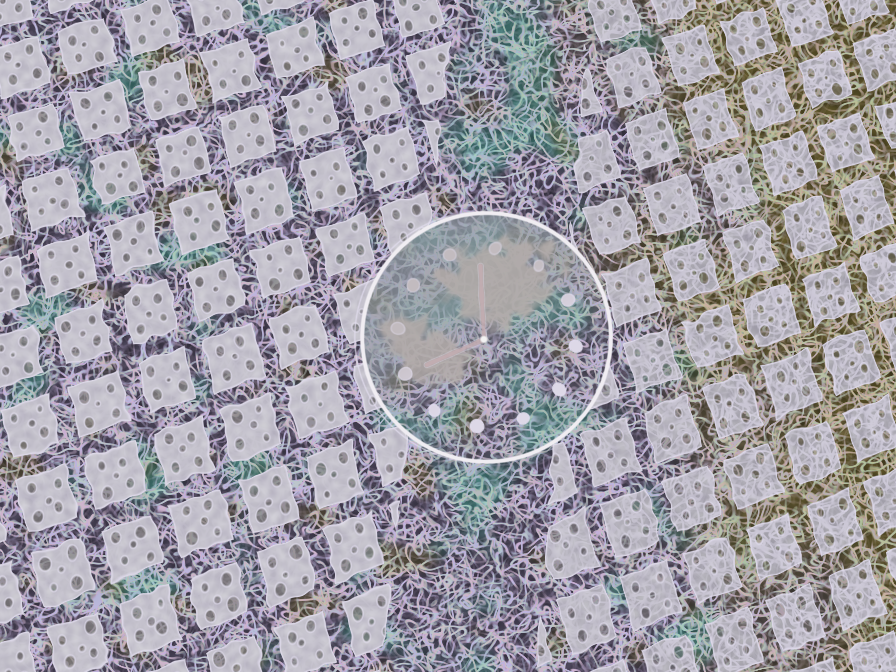
Give the GLSL for this pattern, as a WebGL 1 fragment shader.

```glsl
precision highp float;
// Pale perforated tiles in a slightly tilted grid over a mat of fine fibres,
// parted by an open vertical band that holds a round clock face.
// The grid is an inverted perspective map; fibres are gradient-noise contours.
uniform vec2 u_resolution;

// Tile grid: position = (ORIGIN + i*ROW + j*COLUMN) / (1 + dot(TILT, ij))
const vec2 ORIGIN = vec2(0.170, 0.7374);
const vec2 ROW = vec2(0.0966, 0.0356);
const vec2 COLUMN = vec2(0.0218, -0.1050);
const vec2 TILT = vec2(0.00535, -0.00862);
const float GRID_BOW = 0.0120;
const float TILE_HALF = 0.365;
const float CELL_SIZE = 0.1;

const vec2 CLOCK = vec2(0.724, 0.498);
const float CLOCK_RADIUS = 0.185;
const float HOUR_RADIUS = 0.133;
const float HOUR_TURN = 0.098;
const vec2 HUB = vec2(0.720, 0.495);
const vec2 LONG_TIP = vec2(0.715, 0.604);
const vec2 SHORT_TIP = vec2(0.635, 0.457);

const float FIBRE_SCALE = 60.0;
const float FIBRE_WIDTH = 0.17;
const vec3 SHADE = vec3(0.25, 0.23, 0.30);
const vec3 OLIVE = vec3(0.31, 0.28, 0.14);
const vec3 TEAL = vec3(0.22, 0.43, 0.41);
const vec3 LILAC = vec3(0.80, 0.77, 0.86);
const vec3 PALE_TEAL = vec3(0.66, 0.78, 0.76);
const vec3 STRAW = vec3(0.76, 0.73, 0.62);
const vec3 TILE = vec3(0.76, 0.75, 0.79);
const vec3 RIM = vec3(0.89, 0.87, 0.94);
const vec3 HOLE = vec3(0.49, 0.48, 0.47);
const vec3 GLASS = vec3(0.59, 0.63, 0.66);
const vec3 DIAL = vec3(0.70, 0.67, 0.66);
const vec3 HAND = vec3(0.77, 0.68, 0.70);

vec2 hash2(vec2 p) {
  p = vec2(dot(p, vec2(127.1, 311.7)), dot(p, vec2(269.5, 183.3)));
  return fract(sin(p) * 43758.5) * 2.0 - 1.0;
}

float gradientNoise(vec2 p) {
  vec2 i = floor(p), f = fract(p), u = f * f * (3.0 - 2.0 * f);
  vec2 e = vec2(1.0, 0.0);
  float low = mix(dot(hash2(i), f), dot(hash2(i + e), f - e), u.x);
  float high = mix(dot(hash2(i + e.yx), f - e.yx), dot(hash2(i + 1.0), f - 1.0), u.x);
  return mix(low, high, u.y);
}

float segment(vec2 p, vec2 a, vec2 b) {
  vec2 d = b - a;
  return length(p - a - d * clamp(dot(p - a, d) / dot(d, d), 0.0, 1.0));
}

// Coverage of a shape from its signed distance, softened by half a pixel or more
float cover(float d, float soft) {
  float w = max(soft, 0.6 / u_resolution.y);
  return 1.0 - smoothstep(-w, w, d);
}

vec2 gridCoord(vec2 p) {
  p.x -= GRID_BOW * sin(p.x * 2.356);
  vec2 a = ROW - p * TILT.x, b = COLUMN - p * TILT.y, r = p - ORIGIN;
  return vec2(r.x * b.y - r.y * b.x, a.x * r.y - a.y * r.x) / (a.x * b.y - a.y * b.x);
}

// Turned, stretched and broken contour lines of even width: coverage and hue
vec2 fibres(vec2 p) {
  vec2 web = vec2(0.0), e = vec2(0.08, 0.0);
  for (int k = 0; k < 5; k++) {
    float f = float(k), a = f * 1.26 + 0.4;
    vec2 q = mat2(cos(a), sin(a), -sin(a), cos(a)) * p * FIBRE_SCALE;
    q = q * vec2(0.65, 1.25) + f * 17.3;
    float n = gradientNoise(q);
    vec2 slope = vec2(gradientNoise(q + e), gradientNoise(q + e.yx)) - n;
    float line = 1.0 - smoothstep(0.03, FIBRE_WIDTH, abs(n) / max(length(slope) / e.x, 0.35));
    float broken = smoothstep(-0.2, 0.2, gradientNoise(q * 0.55 + 41.0));
    web = mix(web, vec2(1.0, f), line * (0.1 + 0.9 * broken));
  }
  return web;
}

void main() {
  vec2 p = gl_FragCoord.xy / u_resolution.y;
  float broad = gradientNoise(p * 12.0), ragged = gradientNoise(p * 42.0);
  float mottle = gradientNoise(p * 75.0 + 5.0);

  // Fibre mat, teal in the band and olive to the right
  float gap = min(p.x - 0.567 - 0.11 * p.y, 0.797 + 0.08 * p.y - p.x);
  float teal = smoothstep(0.05, 0.4, broad + 0.18 * smoothstep(-0.04, 0.06, gap) * (0.4 + p.y));
  float olive = smoothstep(0.84, 1.22, p.x + 0.25 * (p.y - 0.5) + 0.3 * gradientNoise(p * 6.0 + 9.0));
  olive = max(olive, 0.6 * smoothstep(0.1, 0.4, gradientNoise(p * 15.0 + 3.0)));
  vec3 base = mix(mix(SHADE, TEAL, teal * 0.85), OLIVE, olive) * (1.0 + 0.5 * mottle);
  vec3 tint = mix(mix(LILAC, PALE_TEAL, teal * 0.7), STRAW, olive * 0.75);
  vec2 web = fibres(p);
  tint += 0.045 * cos(web.y * 2.1 + vec3(0.0, 2.1, 4.2));
  vec3 mat = mix(base, tint, web.x * 0.93);

  // Tiles with five ringed holes, cut off by the band
  vec2 g = gridCoord(p), id = floor(g + 0.5), q = g - id;
  vec2 side = abs(q) - TILE_HALF - 0.02 * hash2(id);
  float d = max(max(side.x, side.y) * CELL_SIZE, gap) + ragged * 0.009;
  vec2 corner = sign(q);
  vec2 spot = q - corner * 0.175 - 0.04 * hash2(id * 3.0 + corner);
  float size = 0.068 + 0.018 * hash2(id * 5.0 + corner).x;
  float hole = length(spot * vec2(1.1, 0.9)) - size;
  hole = min(hole, length(q - 0.05 * hash2(id + 7.0)) - 0.045) * CELL_SIZE + ragged * 0.005;
  float worn = smoothstep(0.6, 1.2, p.x + 0.25 * broad);
  vec3 tile = TILE + vec3(0.10, 0.11, 0.08) * mottle;
  tile = mix(tile, tile * 0.86, worn);
  tile = mix(tile, RIM, web.x * (0.12 + 0.5 * worn));
  tile = mix(tile, mix(HOLE, mat, 0.3 + 0.3 * worn), cover(hole + 0.001, 0.0015) * 0.9);
  tile = mix(tile, RIM, cover(abs(hole - 0.0008) - 0.0006, 0.0014) * 0.65);
  tile = mix(tile, RIM, cover(abs(d + 0.001) - 0.001, 0.0018) * 0.85);
  vec3 col = mix(mat, tile, cover(d, 0.001));

  // Clock face: misty glass at upper left, a smooth dial patch, open mat below
  vec2 c = p - CLOCK;
  float r = length(c), angle = atan(c.y, c.x);
  float mist = 0.12 + 0.56 * smoothstep(-0.09, 0.10, c.y - 0.6 * c.x);
  vec3 face = mix(mat, GLASS, mist);
  float patchD = min(length((c - vec2(0.015, 0.08)) * vec2(0.75, 1.0)) - 0.062,
                     segment(c, vec2(-0.125, 0.01), vec2(-0.07, -0.03)) - 0.030);
  face = mix(face, DIAL, cover(patchD + ragged * 0.045 + broad * 0.03, 0.012) * 0.85);
  float arc = smoothstep(-1.8, -1.3, angle) * (1.0 - smoothstep(-0.7, -0.2, angle));
  face = mix(face, LILAC, cover(abs(r - 0.102) - 0.001, 0.002) * arc * 0.7);

  // Twelve hour dots by folding the angle, then the two hands and hub
  float fold = mod(angle + HOUR_TURN + 0.2618, 0.5236) - 0.2618;
  float hour = length(r * vec2(cos(fold), sin(fold)) - vec2(HOUR_RADIUS, 0.0)) - 0.009 + ragged * 0.005;
  face = mix(face, mix(RIM, DIAL, mist), cover(hour, 0.0015));
  face = mix(face, RIM, cover(abs(hour) - 0.001, 0.0015) * (1.0 - 0.8 * mist));
  float hand = min(segment(p, HUB, LONG_TIP), segment(p, HUB, SHORT_TIP)) - 0.003 + ragged * 0.002;
  face = mix(face, HAND, cover(hand, 0.0015) * 0.85);
  face = mix(face, RIM, cover(abs(hand - 0.001) - 0.0005, 0.0013) * 0.4);
  face = mix(face, vec3(0.95), cover(length(p - HUB) - 0.005, 0.002));
  col = mix(col, face, cover(r - CLOCK_RADIUS, 0.001));

  // Bright rim and its fainter offset edge on the left
  float outer = abs(length(c + vec2(0.010, 0.0)) - CLOCK_RADIUS - 0.001) - 0.001;
  col = mix(col, RIM, cover(outer, 0.0015) * 0.75 * smoothstep(0.03, -0.1, c.x));
  col = mix(col, vec3(0.94, 0.93, 0.95), cover(abs(r - CLOCK_RADIUS) - 0.003, 0.0015));
  gl_FragColor = vec4(col, 1.0);
}
```
